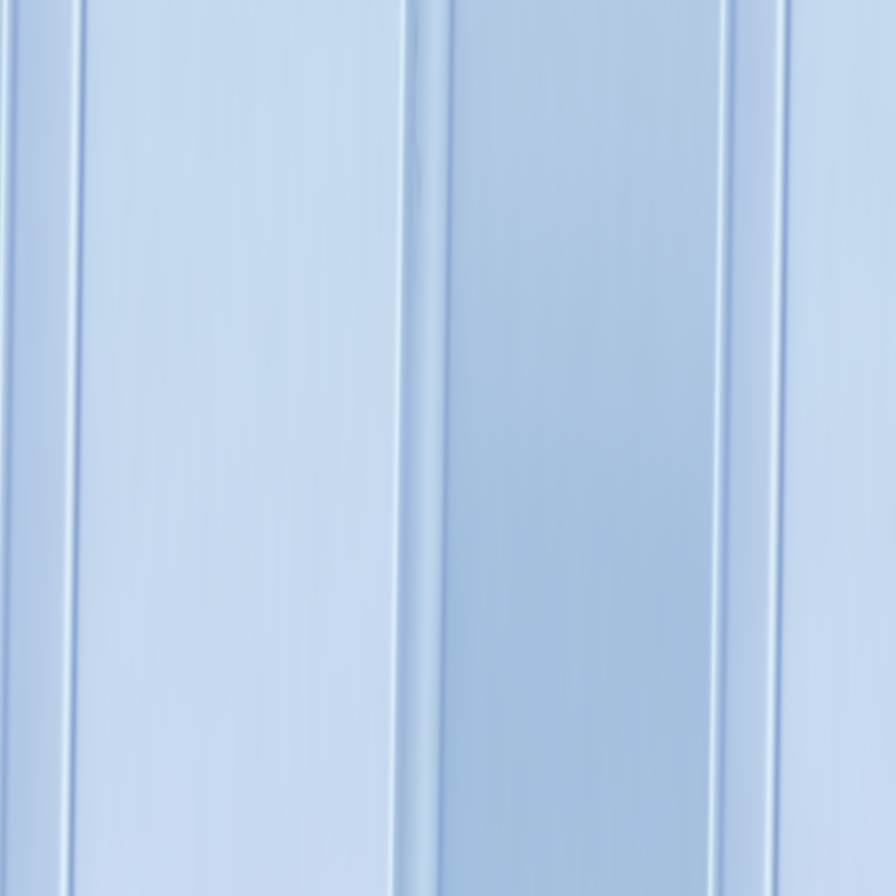
Write a Shadertoy shader that draws this texture.

```glsl
vec2 gradientAt(vec2 cell) {
    float angle = 6.2832 * fract(sin(dot(cell, vec2(127.1, 311.7))) * 4375.85);
    return vec2(cos(angle), sin(angle));
}

float gradientNoise(vec2 p) {
    vec2 i = floor(p), f = fract(p);
    vec2 s = f * f * f * (f * (f * 6.0 - 15.0) + 10.0);
    float low = mix(dot(gradientAt(i), f),
                    dot(gradientAt(i + vec2(1, 0)), f - vec2(1, 0)), s.x);
    float high = mix(dot(gradientAt(i + vec2(0, 1)), f - vec2(0, 1)),
                     dot(gradientAt(i + vec2(1, 1)), f - vec2(1, 1)), s.x);
    return mix(low, high, s.y);
}

// Soft vertical line centred on zero
float line(float d, float halfWidth) {
    return exp(-d * d / (halfWidth * halfWidth));
}

// Smooth step across a panel edge
float edge(float d) {
    return smoothstep(-0.002, 0.002, d);
}

void mainImage(out vec4 fragColor, in vec2 fragCoord) {
    vec2 uv = fragCoord / iResolution.xy;
    float x = uv.x + 0.0145 * (1.0 - uv.y);   // boards lean slightly

    vec3 shadow = vec3(0.52, 0.63, 0.81);
    vec3 shine = vec3(0.87, 0.94, 0.98);
    vec3 pale = mix(vec3(0.785, 0.852, 0.945), vec3(0.77, 0.853, 0.934), uv.y);
    vec3 blue = mix(vec3(0.642, 0.753, 0.87), vec3(0.70, 0.79, 0.895),
                    smoothstep(0.25, 1.0, uv.y + 0.25 * (x - 0.65)));
    vec3 color = blue;

    // Three raised joints, each followed by a flat panel
    for (int i = 0; i < 3; i++) {
        float k = float(i);
        float isMiddle = k == 1.0 ? 1.0 : 0.0;
        float width = vec3(0.088, 0.055, 0.073)[i];
        float d = x - (0.006 + 0.444 * k - 0.0435 * k * (k - 1.0));
        float e = d - width;

        // Joint face, shaded across its width
        vec3 face = mix(vec3(0.69, 0.78, 0.90), vec3(0.735, 0.815, 0.91),
                        smoothstep(0.01, width, d));
        face = mix(face, vec3(0.645, 0.75, 0.87), isMiddle);
        color = mix(color, face, edge(d));

        // Rounded ridge of the narrow joint
        color = mix(color, vec3(0.75, 0.835, 0.925), isMiddle * line(e + 0.018, 0.013));

        // Panel with a faint shade beside the joint
        vec3 panel = mix(pale, blue, isMiddle);
        panel -= vec3(0.045, 0.035, 0.015) * exp(-max(e, 0.0) / 0.012);
        color = mix(color, panel, edge(e));

        // Bright lips and dark grooves
        color = mix(color, shine, 0.85 * line(d, 0.0035));
        color = mix(color, shadow, mix(0.65, 0.25, isMiddle) * line(d - 0.0115, 0.0045));
        color = mix(color, shine, 0.9 * (1.0 - isMiddle) * line(e + 0.009, 0.0045));
        color = mix(color, shadow, mix(0.85, 0.65, isMiddle) * line(e, 0.0038));
    }

    // Broad tonal drift and fine upright streaks
    color += 0.008 * gradientNoise(uv * vec2(5.0, 4.0));
    color += 0.008 * gradientNoise(vec2(x * 65.0, uv.y * 4.0));

    // Smudges in the dim side of the narrow joint
    float smudge = smoothstep(0.0, 0.5, gradientNoise(vec2(x * 90.0, uv.y * 9.0)));
    color -= 0.08 * smudge * line(x - 0.466, 0.008) * smoothstep(0.5, 0.9, uv.y);

    fragColor = vec4(clamp(color, 0.0, 1.0), 1.0);
}
```
